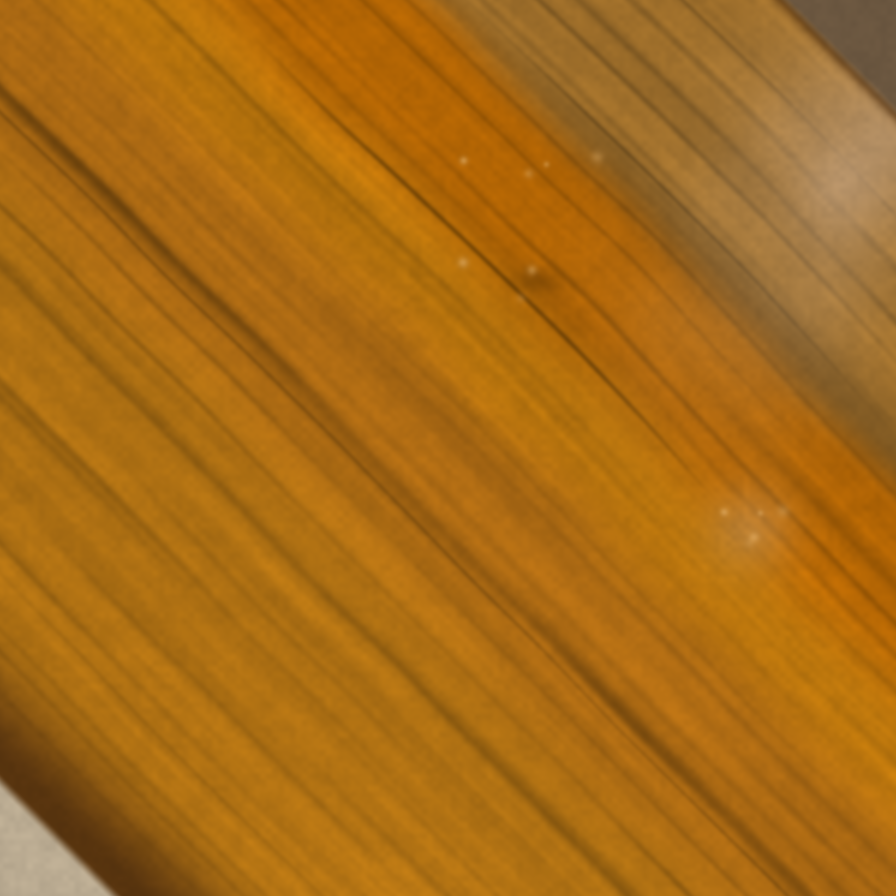
This texture is drawn by a Shadertoy shader. Its source:

```glsl
const vec3 GOLD = vec3(0.70, 0.45, 0.075);
const vec3 HONEY = vec3(0.755, 0.475, 0.05);
const vec3 BROWN = vec3(0.685, 0.42, 0.075);
const vec3 ORANGE = vec3(0.70, 0.395, 0.015);
const vec3 UMBER = vec3(0.625, 0.435, 0.165);
const vec3 SHEEN = vec3(0.73, 0.60, 0.46);
const vec3 SHADOW = vec3(0.31, 0.18, 0.055);
const vec3 FLOOR_LIGHT = vec3(0.73, 0.67, 0.57);
const vec3 FLOOR_DARK = vec3(0.42, 0.34, 0.25);

float hash(vec2 p) {
    return fract(sin(dot(p, vec2(127.1, 311.7))) * 43758.5453);
}

float noise(vec2 p) {
    vec2 i = floor(p), f = fract(p);
    f = f * f * (3.0 - 2.0 * f);
    return mix(mix(hash(i), hash(i + vec2(1, 0)), f.x),
               mix(hash(i + vec2(0, 1)), hash(i + vec2(1, 1)), f.x), f.y);
}

float bell(float x, float width) {
    return exp(-x * x / (width * width));
}

float blob(vec2 p, vec2 center, float radius) {
    return bell(length(p - center), radius);
}

// Noise stretched along the grain, centred on zero
float streaks(vec2 grain, float frequency) {
    return noise(vec2(grain.x * 2.0, grain.y * frequency)) - 0.5;
}

// Broad colour bands from the lower left to the upper right
vec3 bandColor(float across) {
    vec3 color = mix(GOLD, BROWN, smoothstep(-0.30, -0.1, across));
    color = mix(color, HONEY, smoothstep(0.0, 0.14, across));
    color = mix(color, ORANGE, smoothstep(0.16, 0.30, across));
    return mix(color, UMBER, smoothstep(0.43, 0.52, across));
}

// Fine growth lines with uneven spacing, width and depth
float growthLines(vec2 grain, float count) {
    float dark = 0.0;
    for (float i = 0.0; i < count; i++) {
        float center = -0.85 + 1.75 * (i + hash(vec2(i, 3.0))) / count;
        float width = mix(0.004, 0.009, hash(vec2(i, 7.0)));
        float depth = mix(0.05, 0.18, hash(vec2(i, 11.0)));
        float fade = smoothstep(0.1, 0.7, noise(vec2(grain.x * 2.0, i * 5.3)));
        dark += bell(grain.y - center, width) * depth * fade;
    }
    return dark;
}

// Small pale flecks scattered around a center
float flecks(vec2 p, vec2 center, vec2 spread, float count) {
    float light = 0.0;
    for (float i = 0.0; i < count; i++) {
        vec2 offset = vec2(hash(vec2(i, 21.0)), hash(vec2(i, 34.0))) - 0.5;
        float radius = mix(0.003, 0.007, hash(vec2(i, 55.0)));
        light += blob(p, center + offset * spread, radius) * mix(0.2, 0.6, hash(vec2(i, 89.0)));
    }
    return min(light, 1.0);
}

void mainImage(out vec4 fragColor, in vec2 fragCoord) {
    vec2 p = fragCoord / iResolution.xy;

    // Grain space: x runs down to the right, y runs across
    float across = p.x + p.y - 1.0;
    vec2 grain = vec2(p.x - p.y, across);
    grain.y += 0.025 * (noise(grain * vec2(1.6, 2.0) + 4.0) - 0.5);
    grain.y += 0.006 * (noise(grain * vec2(6.0, 9.0)) - 0.5);

    // Wood body
    vec3 wood = bandColor(grain.y + 0.03 * (noise(p * 9.0) - 0.5));
    float tone = 0.07 * streaks(grain, 14.0) + 0.12 * streaks(grain + 7.0, 42.0)
               + 0.07 * streaks(grain + 13.0, 100.0);
    wood *= 1.0 + tone;
    wood *= 1.0 - min(growthLines(grain, 38.0), 0.3);

    // Heavy double seam and long hairline crack
    float seam = bell(grain.y + 0.105, 0.011) + 0.4 * bell(grain.y + 0.065, 0.008)
               + 0.25 * bell(grain.y + 0.115, 0.035);
    wood *= 1.0 - 0.25 * seam * mix(0.5, 1.0, noise(vec2(grain.x * 4.0, 2.0)));
    float crack = bell(grain.y - 0.24, 0.005) * smoothstep(0.6, 0.2, abs(grain.x + 0.15));
    wood *= 1.0 - 0.32 * crack;

    // Glossy reflections and a cloudy scuff
    float cloud = 0.75 + 0.5 * noise(p * 14.0);
    float gloss = 0.72 * blob(p, vec2(0.97, 0.83), 0.13) + 0.22 * blob(p, vec2(0.83, 0.65), 0.13);
    wood = mix(wood, SHEEN, clamp(gloss * cloud, 0.0, 0.85));
    wood *= 1.0 - 0.17 * bell(across - 0.49, 0.045) * smoothstep(-0.6, 0.1, grain.x);
    wood = mix(wood, SHEEN, 0.38 * cloud * blob(p, vec2(0.84, 0.41), 0.045));

    // Flecks and a small bruise
    float pale = flecks(p, vec2(0.59, 0.74), vec2(0.16, 0.22), 7.0)
               + flecks(p, vec2(0.84, 0.41), vec2(0.07, 0.05), 5.0);
    wood = mix(wood, vec3(0.88, 0.68, 0.40), min(pale, 0.8));
    wood *= 1.0 - 0.2 * blob(p * vec2(1.0, 1.8), vec2(0.60, 1.235), 0.025);

    // Rounded edges of the board and the floor beyond
    wood = mix(wood, SHADOW, 0.9 * smoothstep(-0.69, -0.85, across));
    wood = mix(wood, SHADOW, 0.6 * bell(across - 0.872, 0.010));
    vec3 color = mix(wood, FLOOR_LIGHT, smoothstep(-0.862, -0.882, across));
    color = mix(color, FLOOR_DARK, smoothstep(0.868, 0.884, across));

    // Soft mottling
    color *= 1.0 + 0.05 * (noise(p * 150.0) - 0.5) + 0.05 * (noise(p * 60.0) - 0.5);
    fragColor = vec4(clamp(color, 0.0, 1.0), 1.0);
}
```
